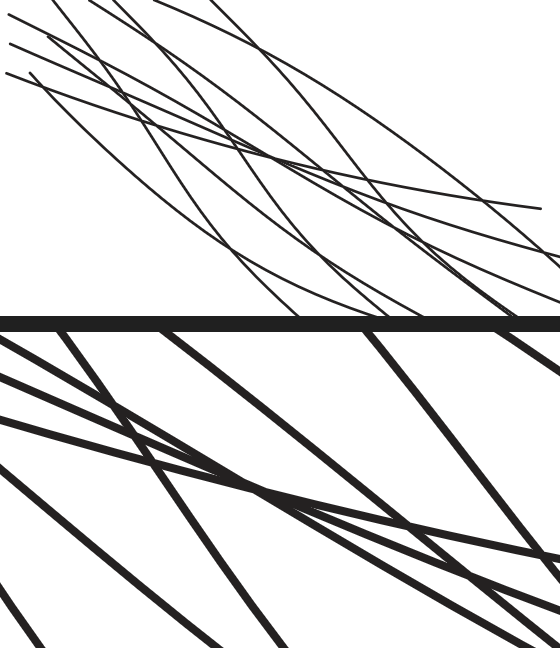
Top: the whole. Bottom: its middle third, enlarged.
This pattern is drawn by a WebGL 2 fragment shader. Its source:

```glsl
#version 300 es
precision highp float;

uniform vec2 u_resolution;
out vec4 outColor;

const vec3 PAPER = vec3(1.0);
const vec3 INK = vec3(0.14, 0.13, 0.13);
const float HALF_WIDTH = 0.0043;
const float TAU = 6.2831853;
const int SEGMENTS = 24;

// Sine-free hash, returned in -1..1
float jitter(float seed) {
    float h = fract(seed * 0.1031 + 0.17);
    h *= h + 33.33;
    h *= h + h;
    return fract(h) * 2.0 - 1.0;
}

float segmentDistance(vec2 p, vec2 a, vec2 b) {
    vec2 pa = p - a, ba = b - a;
    float along = clamp(dot(pa, ba) / dot(ba, ba), 0.0, 1.0);
    return length(pa - ba * along);
}

// A chord bent sideways by an arch (bow) and an S-curve (sway)
vec2 strandPoint(vec2 start, vec2 end, float bow, float sway, float t) {
    vec2 chord = end - start;
    vec2 normal = normalize(vec2(-chord.y, chord.x));
    float bend = bow * 4.0 * t * (1.0 - t) + sway * sin(TAU * t);
    return start + chord * t + normal * bend;
}

// Runs slightly past its end so that strands leave the canvas cleanly
float strandDistance(vec2 p, vec2 start, vec2 end, float bow, float sway) {
    float nearest = 1e3;
    vec2 previous = start;
    for (int i = 1; i <= SEGMENTS; i++) {
        float t = 1.03 * float(i) / float(SEGMENTS);
        vec2 next = strandPoint(start, end, bow, sway, t);
        nearest = min(nearest, segmentDistance(p, previous, next));
        previous = next;
    }
    return nearest;
}

// Shallow strands from the left edge that cross and fan out
float shallowFan(vec2 p) {
    float nearest = 1e3;
    for (int i = 0; i < 3; i++) {
        float k = float(i);
        vec2 start = vec2(0.03 + 0.015 * jitter(k + 1.0), 0.954 - 0.093 * k);
        vec2 end = vec2(1.78 - 0.03 * k * k, 0.04 + 0.153 * k);
        float bow = -0.02 - 0.015 * k;
        float sway = 0.018 - 0.009 * k;
        nearest = min(nearest, strandDistance(p, start, end, bow, sway));
    }
    return nearest;
}

// Middle strands whose bow turns from sagging to arched
float middleSweep(vec2 p) {
    float nearest = 1e3;
    for (int i = 0; i < 4; i++) {
        float k = float(i);
        vec2 start = vec2(0.095 + 0.02 * k + 0.037 * k * k, min(0.769 + 0.115 * k, 1.0));
        vec2 end = vec2(mix(1.18, 1.77, smoothstep(0.0, 3.0, k)), max(0.0, 0.157 * (k - 2.0)));
        float bow = -0.088 + 0.052 * k;
        float sway = 0.012 + 0.008 * jitter(k + 11.0);
        nearest = min(nearest, strandDistance(p, start, end, bow, sway));
    }
    return nearest;
}

// Steep strands running from the top edge to the bottom edge
float steepFall(vec2 p) {
    float nearest = 1e3;
    for (int i = 0; i < 3; i++) {
        float k = float(i);
        vec2 start = vec2(0.167 + 0.134 * k + 0.058 * k * k, 1.0);
        vec2 end = vec2(0.942 + 0.225 * k + 0.06 * k * k, 0.0);
        float bow = -0.028 + 0.012 * jitter(k + 21.0);
        float sway = 0.02 + 0.005 * jitter(k + 31.0);
        nearest = min(nearest, strandDistance(p, start, end, bow, sway));
    }
    return nearest;
}

void main() {
    vec2 p = gl_FragCoord.xy / u_resolution.y;
    float pixel = 1.0 / u_resolution.y;

    float nearest = min(shallowFan(p), min(middleSweep(p), steepFall(p)));
    float coverage = clamp((HALF_WIDTH - nearest) / pixel + 0.5, 0.0, 1.0);
    outColor = vec4(mix(PAPER, INK, coverage), 1.0);
}
```
